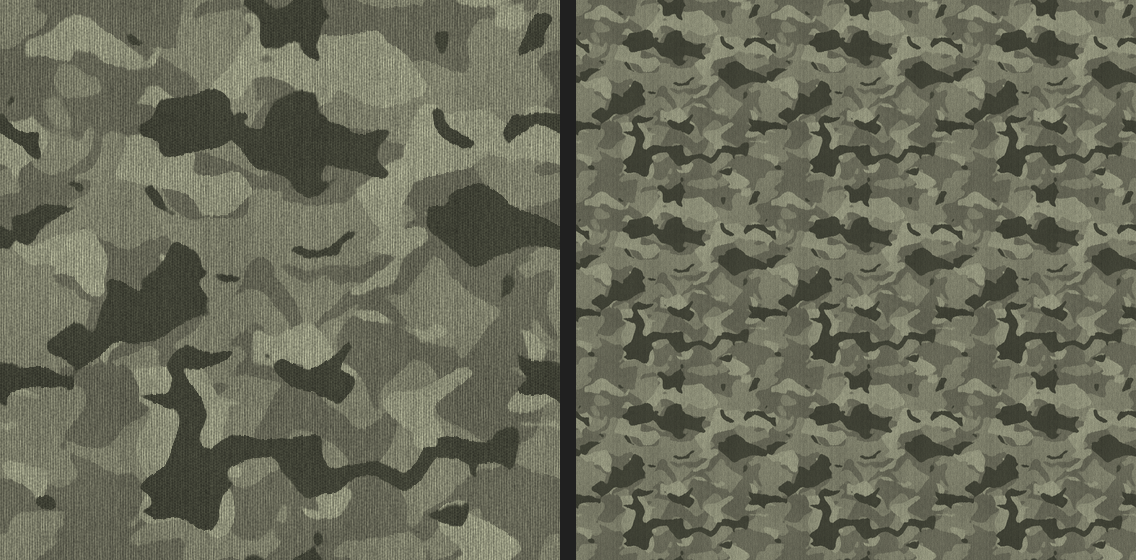
Left, the tile; right, the same tile 3 across and 3 down.
Reproduce this texture procedurally as a WebGL 2 fragment shader.

```glsl
#version 300 es
precision highp float;
// Woven camouflage cloth in four grey-green tones. Blobs are thresholds of
// warped, wrapping gradient noise; upright ribs, slubs and fine grain
// are laid over them. Every period is whole, so the square tiles.

uniform vec2 u_resolution;
out vec4 fragColor;

const float TAU = 6.2831853;
const float THREADS = 216.0;

float hash(vec2 cell, float seed) {
    uvec3 q = uvec3(cell, seed) * uvec3(1597334673u, 3812015801u, 2798796415u);
    uint h = q.x ^ q.y ^ q.z;
    h = (h ^ (h >> 16)) * 2146121005u;
    h = (h ^ (h >> 15)) * 2221713035u;
    return float((h ^ (h >> 16)) >> 8) / 16777216.0;
}

// Slope of a random direction at one wrapped lattice corner
float corner(vec2 cell, vec2 offset, vec2 period, float seed) {
    float angle = TAU * hash(mod(cell, period), seed);
    return dot(vec2(cos(angle), sin(angle)), offset);
}

// Gradient noise that repeats once over the unit square
float noise(vec2 uv, vec2 period, float seed) {
    vec2 p = uv * period;
    vec2 i = floor(p), f = p - i;
    vec2 w = f * f * f * (f * (f * 6.0 - 15.0) + 10.0);
    vec2 e = vec2(1.0, 0.0);
    float low = mix(corner(i, f, period, seed), corner(i + e, f - e, period, seed), w.x);
    float high = mix(corner(i + e.yx, f - e.yx, period, seed),
                     corner(i + 1.0, f - 1.0, period, seed), w.x);
    return mix(low, high, w.y);
}

// Lobed blob field: broad shapes, gently bent, with rounded bulges
float blobs(vec2 uv, vec2 period, float seed) {
    vec2 bend = vec2(noise(uv, vec2(9.0, 10.0), seed + 1.0),
                     noise(uv, vec2(10.0, 9.0), seed + 2.0));
    vec2 p = uv + bend * vec2(0.075, 0.055) + vec2(0.37, 0.61);
    return noise(p, period, seed + 3.0)
         + 0.45 * noise(p, period * 2.0 + 1.0, seed + 4.0)
         + 0.10 * noise(p, period * 4.0 + 3.0, seed + 5.0);
}

float patchMask(float field, float level) {
    return smoothstep(level - 0.012, level + 0.012, field);
}

void main() {
    vec2 uv = gl_FragCoord.xy / u_resolution;

    // Each thread shifts the printed outline a little along its length
    float thread = mod(floor(uv.x * THREADS), THREADS);
    float threadTone = hash(vec2(thread, 0.0), 71.0) - 0.5;
    vec2 p = uv + vec2(0.0, 0.0035 * threadTone);

    // Camouflage layers, the darkest on top
    float dark = patchMask(blobs(p, vec2(5.0, 7.0), 10.0), 0.18);
    float light = patchMask(blobs(p, vec2(6.0, 8.0), 20.0), 0.015);
    float pale = patchMask(blobs(p, vec2(5.0, 7.0), 30.0), 0.20);
    vec3 color = vec3(0.388, 0.390, 0.329);
    color = mix(color, vec3(0.480, 0.484, 0.407), light);
    color = mix(color, vec3(0.555, 0.562, 0.472), pale);
    color = mix(color, vec3(0.245, 0.252, 0.205), dark);

    // Upright ribs, uneven along each thread, fading when too fine to show
    float visible = smoothstep(1.5, 2.3, u_resolution.x / THREADS);
    float slub = noise(uv, vec2(THREADS, 40.0), 40.0);
    float rib = cos(TAU * (uv.x * THREADS + 0.25 * slub));
    float weave = rib * (0.125 + 0.18 * slub) * mix(1.0, 0.6, dark) * visible;
    weave += 0.08 * threadTone + 0.12 * slub;

    // Cross threads and fibre grain
    float weft = cos(TAU * (uv.y * 200.0 + 0.5 * thread));
    weave += weft * mix(0.03, 0.07, dark) * visible;
    weave += 0.25 * noise(uv, vec2(290.0, 230.0), 50.0);

    // Sparse dark flecks and broad fading
    float fleck = smoothstep(0.36, 0.56, noise(uv, vec2(140.0, 110.0), 60.0));
    weave -= 0.12 * fleck;
    weave += 0.10 * noise(uv, vec2(6.0, 5.0), 80.0);

    fragColor = vec4(color * (1.0 + weave), 1.0);
}
```
